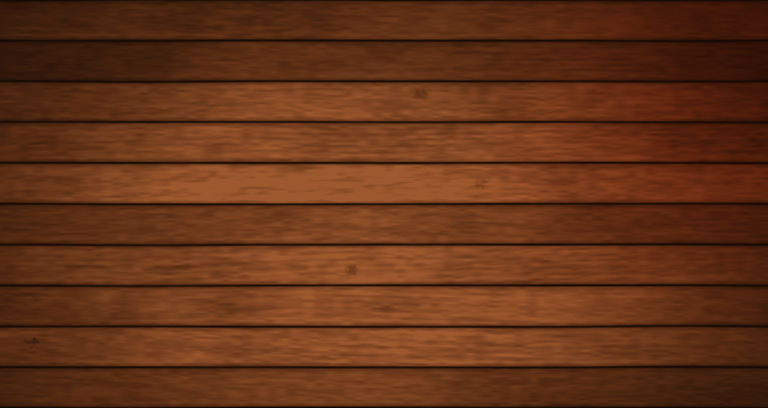
This texture is drawn by a WebGL 2 fragment shader. Its source:

```glsl
#version 300 es
precision highp float;
// Ten dark-stained horizontal boards, full canvas wide, split by thin soft gaps.
// Stretched value noise makes the grain; each board has its own tone and stains,
// and a warm pool of light fades to dark corners with a red cast at upper right.
uniform vec2 u_resolution;
out vec4 fragColor;

const float BOARDS = 10.0;
const float TONES[10] = float[10](0.86, 0.70, 0.98, 0.97, 1.10, 0.80, 1.00, 0.94, 1.10, 0.82);
const vec3 SHADOW = vec3(0.05, 0.02, 0.01);
const vec3 WOOD = vec3(0.335, 0.165, 0.07);
const vec3 AMBER = vec3(0.57, 0.315, 0.16);
const vec3 RED_CAST = vec3(1.1, 0.8, 0.72);
const vec3 GAP = vec3(0.08, 0.035, 0.015);

float hash(vec2 p) {
  vec3 q = fract(vec3(p.xyx) * 0.1031);
  q += dot(q, q.yzx + 33.33);
  return fract((q.x + q.y) * q.z);
}

float noise(vec2 p) {
  vec2 i = floor(p), f = fract(p);
  f = f * f * (3.0 - 2.0 * f);
  return mix(mix(hash(i), hash(i + vec2(1, 0)), f.x),
             mix(hash(i + vec2(0, 1)), hash(i + vec2(1, 1)), f.x), f.y);
}

float fbm(vec2 p) {
  float sum = 0.0, amp = 0.5;
  for (int i = 0; i < 3; i++) {
    sum += amp * noise(p);
    p = p * 2.03 + 17.1;
    amp *= 0.5;
  }
  return sum / 0.875;
}

// Signed grain: fine short fibres, pores and slanted growth rings
float grain(vec2 p, float seed) {
  vec2 q = p + vec2(seed * 13.7, seed * 5.3);
  q.y += 0.015 * noise(q * vec2(2.2, 6.0)) + 0.06 * (hash(vec2(seed, 3.0)) - 0.5) * p.x;
  float fibres = fbm(q * vec2(9.0, 85.0)) - 0.5;
  float pores = noise(q * vec2(42.0, 170.0)) - 0.5;
  float rings = sin(q.y * 420.0 + 7.0 * noise(q * vec2(3.0, 14.0)));
  float ringMask = smoothstep(0.4, 0.8, noise(vec2(q.x * 1.6, seed * 9.0)));
  return 0.34 * fibres + 0.24 * pores + 0.045 * rings * ringMask;
}

// Broad worn patches and faint upright ripples along one board
float wear(vec2 p, float seed) {
  float patches = fbm(vec2(p.x * 2.4 + seed * 7.7, p.y * 4.0 + seed * 3.0)) - 0.5;
  float ripples = noise(vec2(p.x * 20.0 + p.y * 12.0, seed * 11.0)) - 0.5;
  return 0.5 * patches + 0.12 * ripples * hash(vec2(seed, 8.0));
}

// Small faint ragged knots scattered over the boards
float knots(vec2 p, float aspect) {
  float dark = 0.0;
  for (int i = 0; i < 4; i++) {
    float k = float(i);
    float board = floor(hash(vec2(k, 63.0)) * BOARDS);
    vec2 centre = vec2(aspect * hash(vec2(k, 19.0)),
                       (board + 0.3 + 0.4 * hash(vec2(k, 27.0))) / BOARDS);
    vec2 d = (p - centre) / vec2(0.022, 0.013);
    float ragged = length(d) + 0.9 * (noise(p * 130.0) - 0.5);
    dark = max(dark, (1.0 - smoothstep(0.1, 1.2, ragged)) * (0.2 + 0.3 * hash(vec2(k, 5.0))));
  }
  return dark;
}

vec3 woodRamp(float tone) {
  vec3 low = mix(SHADOW, WOOD, clamp(tone * 2.0, 0.0, 1.0));
  return mix(low, AMBER, clamp(tone * 2.0 - 1.0, 0.0, 1.2));
}

float poolOfLight(vec2 uv) {
  vec2 d = (uv - vec2(0.47, 0.42)) * 2.0;
  return 1.04 * exp(-0.78 * d.x * d.x - 0.36 * d.y * d.y);
}

void main() {
  vec2 uv = gl_FragCoord.xy / u_resolution;
  float aspect = u_resolution.x / u_resolution.y;
  vec2 p = vec2(uv.x * aspect, 1.0 - uv.y);

  // Board index from the top, with slightly uneven edges
  float y = p.y * BOARDS + 0.03 * (noise(vec2(p.x * 3.0, p.y * 6.0)) - 0.5);
  float board = clamp(floor(y), 0.0, BOARDS - 1.0);
  float across = y - board;
  float pixel = BOARDS / u_resolution.y;

  // Tone of the wood under the light
  float tone = TONES[int(board)] * poolOfLight(uv);
  tone *= 1.0 + grain(p, board + 1.0) + wear(p, board + 1.0);

  // Rounded long edges: soft shade beside a gap and a thin sheen above the next
  float edge = min(across, 1.0 - across);
  tone *= 0.72 + 0.28 * smoothstep(0.0, 0.16, edge);
  tone *= 1.0 + 0.08 * exp(-pow((across - 0.88) / 0.06, 2.0));
  tone *= 1.0 - knots(p, aspect);

  vec3 color = woodRamp(tone);
  float redness = smoothstep(0.55, 1.0, uv.x) * smoothstep(0.05, 0.7, uv.y);
  color *= mix(vec3(1.0), RED_CAST, redness);

  // Thin gap whose depth varies along its length
  float gap = 1.0 - smoothstep(0.0, 0.032 + 0.8 * pixel, edge);
  float depth = 0.8 + 0.2 * noise(vec2(p.x * 9.0, floor(y + 0.5) * 3.7));
  color = mix(color, min(color, GAP), depth * gap);
  fragColor = vec4(color, 1.0);
}
```
